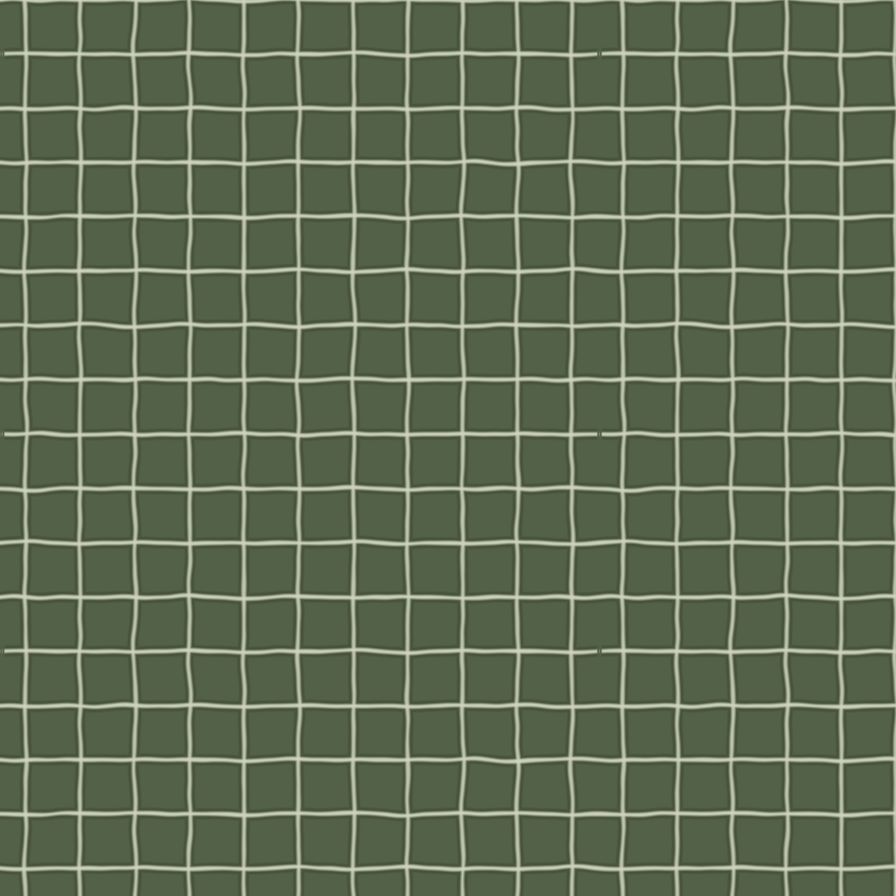
A WebGL 1 fragment shader for this pattern:

```glsl
precision highp float;

uniform vec2 u_resolution;

#define CELLS 16.5
#define TILE 11.0
#define OFFSET vec2(0.473, 0.505)
#define DRIFT 0.0055
#define HALF_WIDTH 0.036
#define SOFTNESS 0.032
#define WOBBLE 0.075
#define HALO_REACH 0.125
#define GROUND vec3(0.325, 0.380, 0.288)
#define SHADE vec3(0.280, 0.322, 0.232)
#define CREAM vec3(0.800, 0.825, 0.745)

float hash(vec2 p) {
  return fract(sin(dot(p, vec2(127.1, 311.7))) * 43758.55);
}

// One-dimensional gradient noise that wraps after period steps
float gradientNoise(float x, float period, float seed) {
  float i = floor(x);
  float f = x - i;
  float slopeA = hash(vec2(mod(i, period), seed)) * 2.0 - 1.0;
  float slopeB = hash(vec2(mod(i + 1.0, period), seed)) * 2.0 - 1.0;
  float fade = f * f * f * (f * (f * 6.0 - 15.0) + 10.0);
  return mix(slopeA * f, slopeB * (f - 1.0), fade);
}

// Hand-drawn parallel lines: x is the ink cover, y the dark halo
vec2 drawnLines(float across, float along, float drift, float seed, float pixel) {
  float id = floor(across + 0.5);
  float k = mod(id, TILE);
  float lineSeed = k + seed;

  // Each line sits a little off and wanders along its length
  float bend = WOBBLE * gradientNoise(along, TILE, lineSeed);
  bend += 0.35 * WOBBLE * gradientNoise(along * 2.0, TILE * 2.0, lineSeed + 17.0);
  bend += 0.016 * (hash(vec2(lineSeed, 5.3)) - 0.5);
  float d = abs(across - id - drift * k - bend);

  // Pen pressure changes the width
  float halfWidth = HALF_WIDTH * (1.0 + 0.4 * gradientNoise(along * 1.5 , TILE * 1.5, lineSeed + 31.0));
  float soft = max(SOFTNESS, 0.7 * pixel);
  float ink = 1.0 - smoothstep(halfWidth - soft, halfWidth + soft, d);
  float halo = 1.0 - smoothstep(0.6 * HALO_REACH, HALO_REACH, d);
  return vec2(ink, halo);
}

// Small pen lift at the tile seam, on two rows of each tile
float penLift(vec2 p) {
  float row = mod(floor(p.y - OFFSET.y + 0.5), TILE);
  float lifted = 1.0 - step(0.5, min(abs(row - 4.0), abs(row - 8.0)));
  float seam = abs(mod(p.x - 0.04 + 0.5 * TILE, TILE) - 0.5 * TILE);
  float gap = 1.0 - smoothstep(0.02, 0.06, seam);
  float dot_ = 1.0 - smoothstep(0.0, 0.02, seam);
  return lifted * (gap - 0.35 * dot_);
}

void main() {
  vec2 p = gl_FragCoord.xy / u_resolution * CELLS;
  vec2 q = p - OFFSET;
  vec2 pixel = CELLS / u_resolution;

  vec2 vertical = drawnLines(q.x, p.y, DRIFT, 3.0, pixel.x);
  vec2 horizontal = drawnLines(q.y, p.x, 0.0, 57.0, pixel.y);
  horizontal *= 1.0 - penLift(p);

  // Upright strokes are slightly thinner in tone than level ones
  float ink = max(vertical.x * 0.88, horizontal.x * 0.97);
  ink = mix(ink, 1.0, vertical.x * horizontal.x);
  float halo = max(vertical.y, horizontal.y);

  vec3 color = mix(GROUND, SHADE, halo);
  color = mix(color, CREAM, ink);
  gl_FragColor = vec4(color, 1.0);
}
```
